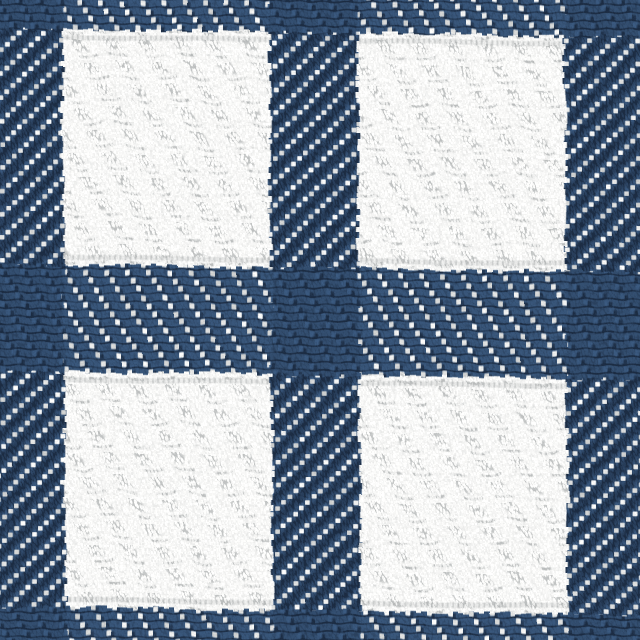
A WebGL 1 fragment shader for this texture:

```glsl
precision highp float;
uniform vec2 u_resolution;

#define REPEAT vec2(0.461, 0.535)
#define BAND vec2(0.137, 0.167)
#define BAND_CENTRE vec2(0.4925, 0.4975)
#define SKEW vec2(0.006, 0.013)
#define WARP_CELL vec2(0.0093, 0.0091)
#define WEFT_CELL vec2(0.0082, 0.0128)
#define SEAM_PITCH 0.036
#define FRAY vec2(0.007, 0.006)
#define CHALK vec3(0.985, 0.985, 0.98)
#define SILVER vec3(0.74, 0.75, 0.75)
#define BLUE vec3(0.22, 0.335, 0.475)
#define NAVY vec3(0.11, 0.175, 0.265)

float hash(vec2 p) {
  p = fract(p * vec2(0.1031, 0.1137));
  p += dot(p, p.yx + 33.33);
  return fract((p.x + p.y) * p.x * 17.3);
}

// Distance to the nearest scattered point
float cellular(vec2 p) {
  vec2 id = floor(p), f = fract(p);
  float nearest = 2.0;
  for (int y = -1; y <= 1; y++) {
    for (int x = -1; x <= 1; x++) {
      vec2 o = vec2(float(x), float(y));
      vec2 point = vec2(hash(id + o + 7.0), hash(id + o + 61.0));
      nearest = min(nearest, length(o + point - f));
    }
  }
  return nearest;
}

// Rounded stitches on every fourth cell of a diagonal
float twillStitch(vec2 q, float slant, vec2 size, float soft) {
  vec2 id = floor(q);
  vec2 jitter = vec2(hash(id + 13.0), hash(id + 29.0)) - 0.5;
  vec2 f = fract(q) - 0.5 + 0.16 * jitter;
  float d = length(max(abs(f) - size + 0.2, 0.0)) - 0.2;
  float onDiagonal = step(mod(id.x + slant * id.y + 0.5, 4.0), 1.0);
  return onDiagonal * (1.0 - smoothstep(-soft, soft, d));
}

// Thin dark gaps between neighbouring threads
float threadGap(float t, float width) {
  return 1.0 - smoothstep(0.0, width, 0.5 - abs(fract(t) - 0.5));
}

vec3 whiteCloth(vec2 p, float edge, float fibre) {
  float row = p.y / SEAM_PITCH + 0.06 * sin(p.x * 61.0);
  float id = floor(row), f = fract(row);
  float wave = sin(p.x * 118.0 + id * 2.4 + 3.0 * f);
  float broken = smoothstep(-0.5, 0.5, wave + 0.6 * sin(p.x * 287.0 + id * 5.1));
  float seam = smoothstep(0.10, 0.02, abs(f - 0.3 + 0.05 * wave)) * broken;
  float smudge = smoothstep(-0.1, 0.8, wave) * smoothstep(0.4, 0.6, f);
  float strokes = smoothstep(0.3, 0.75, fibre);
  // Stitched row just inside the upper and lower borders
  float hem = smoothstep(0.006, 0.002, abs(edge - 0.012));
  hem *= 0.35 + 0.65 * threadGap(p.x / WEFT_CELL.x, 0.35);
  float grey = 0.6 * seam * (0.4 + strokes) + strokes * (0.16 + 0.75 * smudge);
  return mix(CHALK, SILVER, clamp(grey + 0.7 * hem, 0.0, 1.0));
}

vec3 blueWarp(vec2 p, float fibre, float soft) {
  vec2 q = p / WARP_CELL;
  float shade = 0.5 + 0.5 * cos(1.5708 * (q.x - q.y - 1.8));
  float dark = 0.65 * shade + 0.5 * smoothstep(0.25, 0.8, fibre);
  dark += 0.25 * threadGap(q.x, 0.25);
  vec3 thread = mix(BLUE * 1.08, NAVY, clamp(dark, 0.0, 1.0));
  vec3 stitch = mix(CHALK, SILVER, 0.75 * hash(floor(q)));
  return mix(thread, stitch, twillStitch(q, -1.0, vec2(0.41, 0.40), soft));
}

vec3 blueWeft(vec2 p, float crossing, float fibre, float soft) {
  vec2 q = p / WEFT_CELL;
  q.y += 0.08 * sin(p.x * 170.0);
  float gap = threadGap(q.y, 0.2) * (0.45 + 0.45 * hash(floor(q * vec2(0.5, 1.0) + 0.5)));
  float under = twillStitch(q + vec2(-0.65, 0.2), 1.0, vec2(0.40, 0.32), 0.18);
  float dark = gap + 0.65 * under + 0.3 * smoothstep(0.3, 0.85, fibre);
  vec3 thread = mix(BLUE, NAVY, clamp(dark + 0.18 * crossing, 0.0, 1.0));
  // White warp shows beside the crossing, a faint blue glint inside it
  vec3 stitch = mix(CHALK, SILVER, 0.75 * hash(floor(q)));
  stitch = mix(stitch, BLUE * 1.2, crossing);
  float show = twillStitch(q, 1.0, vec2(0.47, 0.34), soft);
  return mix(thread, stitch, show * (1.0 - 0.55 * crossing));
}

void main() {
  vec2 uv = gl_FragCoord.xy / u_resolution;
  float pixel = 1.0 / min(u_resolution.x, u_resolution.y);

  // Slightly skewed and rippled cloth
  vec2 p = uv + SKEW * (uv.yx - 0.5);
  p += 0.0011 * sin(uv.yx * vec2(23.0, 19.0) + 2.0 * sin(uv * 11.0));

  // Bands with a frayed edge on each thread
  vec2 fray = vec2(hash(vec2(floor(p.y / WARP_CELL.y), floor(p.x * 8.0))),
                   hash(vec2(floor(p.x / WEFT_CELL.x), floor(p.y * 8.0) + 40.0)));
  vec2 edge = abs(mod(p - BAND_CENTRE + REPEAT * 0.5, REPEAT) - REPEAT * 0.5) - BAND * 0.5;
  vec2 frayed = edge + FRAY * (fray - 0.5);
  vec2 band = 1.0 - smoothstep(vec2(-pixel), vec2(pixel), frayed);

  // Slanted fibres shared by every region
  float fibre = cellular(vec2(p.x + 0.3 * p.y, p.y) * vec2(260.0, 130.0));
  float soft = clamp(pixel / WARP_CELL.x, 0.04, 0.3);

  vec3 color = whiteCloth(p, edge.y, fibre);
  color = mix(color, blueWarp(p, fibre, soft), band.x);
  color = mix(color, blueWeft(p, band.x, fibre, soft), band.y);
  color *= 0.97 + 0.06 * hash(floor(p * 420.0));
  gl_FragColor = vec4(color, 1.0);
}
```
